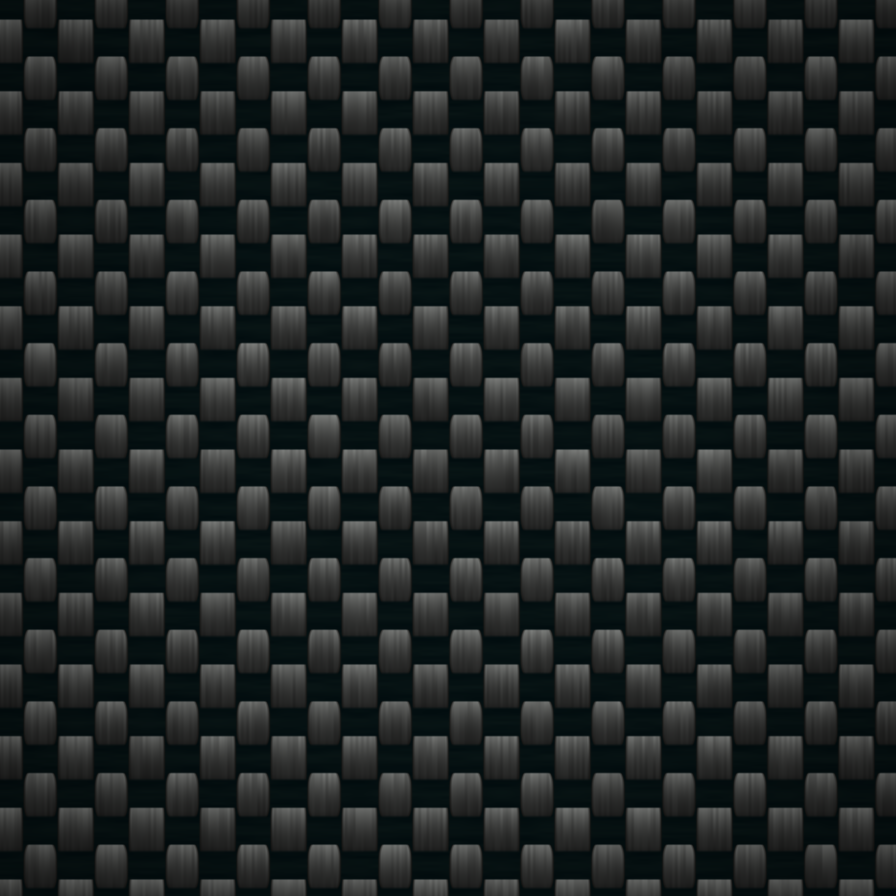
A three.js fragment shader for this texture:

```glsl
// Woven carbon cloth: two alternating columns of glossy grey tiles, one square
// and one barrel shaped, stand over dark teal cross threads. Each tile is a
// shaded, fibre-streaked shape repeated with fract; a vignette darkens the rim.

varying vec2 vUv;

const vec2 PERIOD = vec2(0.0792, 0.07997);   // one repeat, in canvas units
const vec2 ORIGIN = vec2(0.0846, 0.0205);    // first square tile: centre x, top from above
const vec2 BARREL_SHIFT = vec2(0.5, 0.515);  // barrel column offset, in repeats
const float TILE_HEIGHT = 0.65;
const float SQUARE_HALF = 0.257;             // half widths, in repeats
const float BARREL_HALF = 0.237;
const float SQUARE_TAPER = 0.012;            // narrowing at the tile ends
const float BARREL_TAPER = 0.055;
const float EDGE_SOFT = 0.035;
const float FIBRES = 26.0;                   // streaks per repeat
const float FIBRE_DEPTH = 0.13;
const float TILE_VARIATION = 0.10;
const float GREY_LOW = 0.140;
const float GREY_RISE = 0.300;
const vec3 TILE_TINT = vec3(0.985, 1.0, 0.98);
const vec3 THREAD_DARK = vec3(0.008, 0.050, 0.058);
const vec3 THREAD_LIGHT = vec3(0.040, 0.088, 0.086);
const vec3 SEAM = vec3(0.085, 0.080, 0.072);
const float VIGNETTE = 0.32;

float hash(vec2 p) {
  p = fract(p * vec2(0.1031, 0.1147));
  p += dot(p, p.yx + 33.33);
  return fract((p.x + p.y) * p.x * 43.7);
}

float noise(vec2 p) {
  vec2 i = floor(p);
  vec2 f = fract(p);
  f = f * f * (3.0 - 2.0 * f);
  return mix(mix(hash(i), hash(i + vec2(1.0, 0.0)), f.x),
             mix(hash(i + vec2(0.0, 1.0)), hash(i + vec2(1.0, 1.0)), f.x), f.y);
}

// Lays one column family of tiles over the colour below
vec3 layTiles(vec3 below, vec2 p, float halfWidth, float taper, float seed) {
  vec2 cell = floor(p + vec2(0.5, 0.0));
  float x = p.x - cell.x;
  float y = fract(p.y);
  float t = clamp(y / TILE_HEIGHT, 0.0, 1.0);

  // Outline: sides bulge quickly away from both ends
  float ends = pow(abs(2.0 * t - 1.0), 4.0);
  float side = halfWidth - taper * ends - abs(x);
  float cover = smoothstep(-0.5 * EDGE_SOFT, 0.5 * EDGE_SOFT, side);
  cover *= smoothstep(0.0, EDGE_SOFT, y);
  cover *= 1.0 - smoothstep(TILE_HEIGHT - 1.5 * EDGE_SOFT, TILE_HEIGHT, y);

  // Gloss falls from the top edge; fibres and tiles differ a little
  float grey = GREY_LOW + GREY_RISE * pow(1.0 - t, 1.9);
  float fibre = noise(vec2(p.x * FIBRES + seed, p.y * 1.7 + cell.x * 7.0));
  grey *= 1.0 + FIBRE_DEPTH * (2.0 * fibre - 1.0);
  grey *= 1.0 + TILE_VARIATION * (hash(cell + seed) - 0.5);
  grey *= 1.0 - 0.18 * smoothstep(0.82, 1.0, t);

  vec3 tile = mix(SEAM, grey * TILE_TINT, smoothstep(-0.01, 0.045, side));
  return mix(below, tile, cover);
}

// Dark cross threads, with a faint sheen in the middle of each gap
vec3 crossThreads(vec2 p) {
  float gap = fract((p.y - 0.15) * 2.0) / 0.7;
  float sheen = sin(3.14159 * clamp(gap, 0.0, 1.0));
  float strand = noise(vec2(p.x * 3.0, p.y * 24.0));
  float light = 0.45 * sheen * sheen + 0.4 * strand - 0.08;
  return mix(THREAD_DARK, THREAD_LIGHT, clamp(light, 0.0, 1.0));
}

void main() {
  vec2 weave = (vec2(vUv.x, 1.0 - vUv.y) - ORIGIN) / PERIOD;

  vec3 color = crossThreads(weave);
  color = layTiles(color, weave, SQUARE_HALF, SQUARE_TAPER, 17.0);
  color = layTiles(color, weave - BARREL_SHIFT, BARREL_HALF, BARREL_TAPER, 53.0);

  // Darkened rim, stronger toward the sides
  vec2 away = (vUv - 0.5) * vec2(2.0, 1.7);
  float rim = smoothstep(0.35, 1.45, length(away));
  color *= 1.04 - VIGNETTE * rim;

  gl_FragColor = vec4(color, 1.0);
}
```
